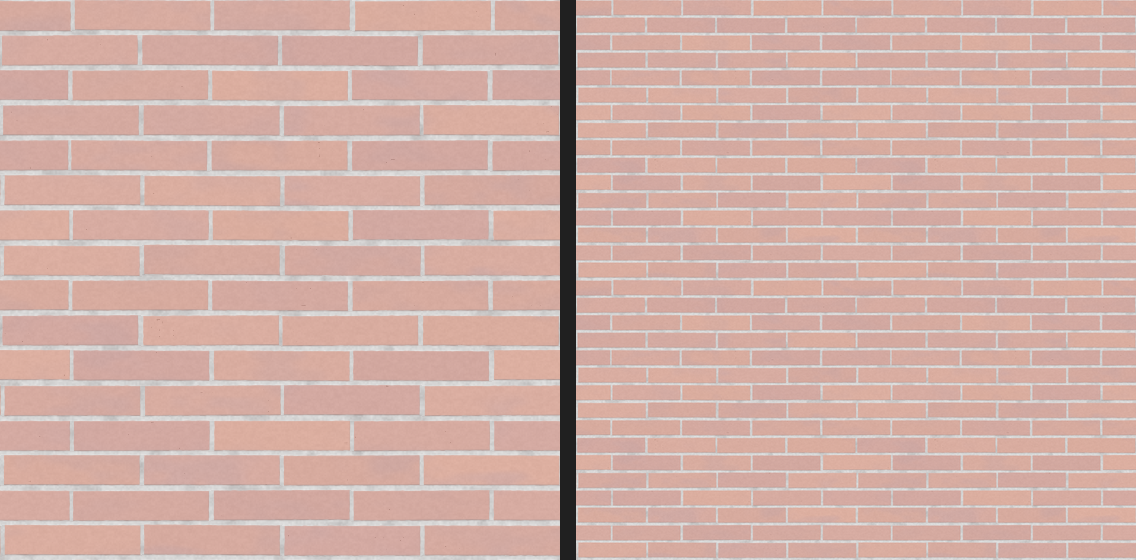
Left, the tile; right, the same tile 2 across and 2 down.
Give the GLSL for this texture, as a WebGL 2 fragment shader.

```glsl
#version 300 es
precision highp float;
// Pale pink brick wall in running bond: 16 courses of 4 long bricks, light grey mortar.
// Each brick is a slightly shifted and tilted box distance with its own tint;
// wrapping value noise adds clouding, grain, rough edges and speckled joints.
uniform vec2 u_resolution;
out vec4 fragColor;

float hash(vec2 p, float seed) {
  uvec3 v = uvec3(ivec3(vec3(p, seed))) * uvec3(1597334673u, 3812015801u, 2798796415u);
  uint h = v.x ^ v.y ^ v.z;
  h = (h ^ (h >> 16)) * 2146121005u;
  h = (h ^ (h >> 15)) * 2221713035u;
  return float((h ^ (h >> 16)) >> 8) / 16777216.0;
}

// Value noise on the unit canvas; whole cell counts make it wrap.
float noise(vec2 uv, vec2 cells, float seed) {
  vec2 p = uv * cells, i = floor(p), f = fract(p);
  f = f * f * (3.0 - 2.0 * f);
  vec2 a = mod(i, cells), b = mod(i + 1.0, cells);
  return mix(mix(hash(a, seed), hash(vec2(b.x, a.y), seed), f.x),
             mix(hash(vec2(a.x, b.y), seed), hash(b, seed), f.x), f.y);
}

float box(vec2 p, vec2 halfSize, float radius) {
  vec2 d = abs(p) - halfSize + radius;
  return length(max(d, 0.0)) + min(max(d.x, d.y), 0.0) - radius;
}

void main() {
  vec2 uv = gl_FragCoord.xy / u_resolution;
  float soft = max(0.0009, 0.7 / min(u_resolution.x, u_resolution.y));

  // Courses, every other one moved by half a brick
  float y = uv.y * 16.0 - 0.06;
  float row = mod(floor(y), 16.0);
  float x = uv.x * 4.0 - 0.008 - 0.5 * mod(row, 2.0) - 0.022 * (hash(vec2(row, 3.0), 1.0) - 0.5);
  vec2 id = vec2(mod(floor(x), 4.0), row);
  vec2 local = (vec2(fract(x), fract(y)) - 0.5) / vec2(4.0, 16.0);

  // Brick outline with small shift, tilt and roughness
  vec2 shift = vec2(hash(id, 2.0), hash(id, 3.0)) - 0.5;
  vec2 p = local - shift * vec2(0.0022, 0.0018);
  p.y += p.x * 0.012 * (hash(id, 4.0) - 0.5);
  float rough = noise(uv, vec2(110.0), 5.0) + 0.5 * noise(uv, vec2(260.0), 6.0) - 0.75;
  vec2 halfSize = vec2(0.1212, 0.0266);
  float d = box(p, halfSize, 0.0012) + 0.0009 * rough;
  float brickMask = 1.0 - smoothstep(-soft, soft, d);

  // Brick face: own tint, mauve clouds, fine grain
  float cloud = noise(uv, vec2(10.0, 22.0), 7.0) * 0.65 + noise(uv, vec2(28.0, 60.0), 8.0) * 0.35;
  float grain = noise(uv, vec2(384.0), 9.0) + noise(uv, vec2(150.0, 220.0), 10.0) - 1.0;
  float tone = hash(id, 11.0);
  vec3 brick = mix(vec3(0.825, 0.661, 0.632), vec3(0.862, 0.683, 0.623), tone);
  float mauve = smoothstep(0.45, 0.85, cloud) * (0.25 + 0.75 * hash(id, 12.0));
  brick = mix(brick, vec3(0.79, 0.655, 0.645), 0.6 * mauve);
  brick += 0.018 * grain + 0.012 * (hash(id, 13.0) - 0.5);
  float pit = smoothstep(0.93, 0.99, noise(uv, vec2(200.0), 14.0)) * step(0.8, noise(uv, vec2(40.0), 15.0));
  brick -= 0.10 * pit;

  // Shaded lower and right arrises, faint light on the upper one
  float lower = smoothstep(0.0026, 0.0002, p.y + halfSize.y);
  float right = smoothstep(0.0022, 0.0002, halfSize.x - p.x);
  float upper = smoothstep(0.0025, 0.0005, halfSize.y - p.y);
  float wear = 0.5 + 0.5 * noise(uv, vec2(50.0, 32.0), 16.0);
  brick = mix(brick, vec3(0.68, 0.595, 0.58), wear * max(lower, 0.4 * right));
  brick = mix(brick, vec3(0.87, 0.75, 0.72), 0.3 * upper);

  // Mortar: bright speckle, greyer stains and upright joints
  float speckle = noise(uv, vec2(300.0), 17.0) + noise(uv, vec2(140.0), 18.0) - 1.0;
  float stain = smoothstep(0.55, 0.95, noise(uv, vec2(36.0, 48.0), 19.0));
  vec3 mortar = vec3(0.845, 0.843, 0.84) + 0.045 * speckle;
  mortar -= vec3(0.065, 0.07, 0.07) * stain;
  mortar -= 0.022 * step(halfSize.x, abs(p.x)) * step(abs(p.y), halfSize.y);
  float underside = smoothstep(0.0030, 0.0, -p.y - halfSize.y) * step(p.y, -halfSize.y);
  float ledge = smoothstep(0.0035, 0.0005, p.y - halfSize.y) * step(halfSize.y, p.y);
  mortar += 0.025 * ledge - vec3(0.075, 0.085, 0.085) * underside * wear;

  fragColor = vec4(clamp(mix(mortar, brick, brickMask), 0.0, 1.0), 1.0);
}
```
